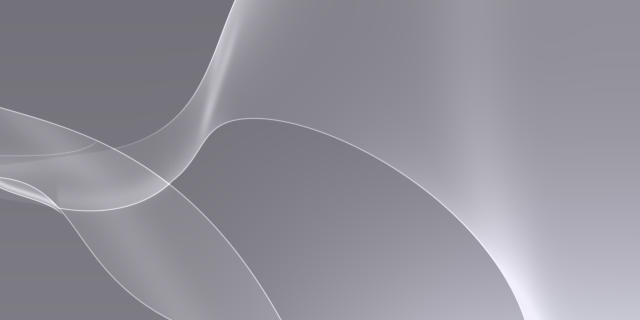
A Shadertoy shader for this background:

```glsl
// Translucent silver veil and crossing ribbon with fine bright rims on a grey gradient.

// Signed distance to a cubic Bezier that runs left to right; positive above it.
// Past either end the curve continues along its tangent.
float curveDist(vec2 p, vec2 a, vec2 b, vec2 c, vec2 d) {
    float lo = 0.0, hi = 1.0;
    for (int i = 0; i < 18; i++) {
        float t = 0.5 * (lo + hi);
        vec2 ab = mix(a, b, t), bc = mix(b, c, t), cd = mix(c, d, t);
        float x = mix(mix(ab, bc, t), mix(bc, cd, t), t).x;
        if (x < p.x) lo = t; else hi = t;
    }
    float t = 0.5 * (lo + hi);
    vec2 ab = mix(a, b, t), bc = mix(b, c, t), cd = mix(c, d, t);
    vec2 left = mix(ab, bc, t), right = mix(bc, cd, t);
    vec2 tangent = normalize(right - left);
    return dot(p - mix(left, right, t), vec2(-tangent.y, tangent.x));
}

float bell(float x, float width) {
    return exp(-x * x / (width * width));
}

// Soft window that is one between two positions.
float span(float x, float from, float to) {
    return smoothstep(from - 0.01, from + 0.01, x) * (1.0 - smoothstep(to - 0.01, to + 0.01, x));
}

void mainImage(out vec4 fragColor, in vec2 fragCoord) {
    float pixel = 1.0 / iResolution.y;
    vec2 p = fragCoord * pixel;
    float low = 1.0 - p.y;
    float rimWidth = max(0.0019, 0.7 * pixel);

    // Veil outline: upper left edge, then a lower edge in three joined arcs
    float veilTop = curveDist(p, vec2(0.30, 0.525), vec2(0.62, 0.57), vec2(0.64, 0.78), vec2(0.735, 1.0));
    float veilBase;
    if (p.x < 0.539)
        veilBase = curveDist(p, vec2(0.1875, 0.349), vec2(0.33, 0.325), vec2(0.46, 0.355), vec2(0.539, 0.435));
    else if (p.x < 0.794)
        veilBase = curveDist(p, vec2(0.539, 0.435), vec2(0.65, 0.52), vec2(0.62, 0.63), vec2(0.794, 0.63));
    else
        veilBase = curveDist(p, vec2(0.794, 0.63), vec2(1.05, 0.63), vec2(1.52, 0.36), vec2(1.641, 0.0));

    // Ribbon outline and the small folds at its left end
    float ribbonTop = curveDist(p, vec2(0.0, 0.664), vec2(0.26, 0.59), vec2(0.60, 0.50), vec2(0.878, 0.0));
    float ribbonBase = curveDist(p, vec2(0.0, 0.445), vec2(0.25, 0.42), vec2(0.22, 0.16), vec2(0.534, 0.0));
    float innerFold = curveDist(p, vec2(0.0, 0.513), vec2(0.10, 0.513), vec2(0.24, 0.51), vec2(0.30, 0.555));
    float lipBase = curveDist(p, vec2(0.0, 0.414), vec2(0.06, 0.385), vec2(0.14, 0.375), vec2(0.19, 0.335));

    float veil = smoothstep(-pixel, pixel, -veilTop) * smoothstep(-pixel, pixel, veilBase);
    float ribbon = smoothstep(-pixel, pixel, -ribbonTop) * smoothstep(-pixel, pixel, ribbonBase);
    float lip = smoothstep(-pixel, pixel, lipBase) * smoothstep(-pixel, pixel, -ribbonBase)
              * (1.0 - smoothstep(0.17, 0.19, p.x));

    // Backdrop brightens toward the lower right
    float light = 0.45 + 0.04 * low + 0.22 * smoothstep(0.4, 1.6, p.x) * low * low;

    // Veil body, its long vertical fold and the glow along its hem
    float veilLight = 0.04 + 0.08 * smoothstep(0.6, 1.9, p.x) * mix(0.4, 1.0, p.y);
    float foldX = 1.47 + 0.16 * low * low;
    veilLight += (0.05 + 0.08 * low * low) * bell(p.x - foldX, 0.13 - 0.05 * low);
    veilLight += 0.13 * exp(-abs(veilBase) / 0.06) * smoothstep(1.0, 1.65, p.x);

    // Bright twist where the veil narrows
    veilLight += 0.28 * exp(-abs(veilTop) / 0.09) * smoothstep(0.5, 1.0, p.y) * smoothstep(0.4, 0.7, p.x);
    veilLight += 0.17 * exp(-abs(veilBase) / 0.045) * smoothstep(0.3, 0.58, p.x) * (1.0 - smoothstep(0.60, 0.76, p.x));
    float twist = smoothstep(0.52, 0.68, p.y) * (1.0 - smoothstep(0.8, 1.0, p.y));
    veilLight += 0.12 * twist * bell(p.x - 0.643 - 0.31 * (p.y - 0.61), 0.014);
    veilLight += 0.08 * twist * bell(p.x - 0.632 - 0.20 * (p.y - 0.58), 0.014);
    light += veil * veilLight;

    // Ribbon body with diagonal sheens
    float ribbonLight = 0.055 + 0.06 * bell(p.x - 0.57 + 0.62 * p.y, 0.09) * (1.0 - smoothstep(0.3, 0.5, p.y));
    ribbonLight += 0.07 * bell(p.x + 1.1 * p.y - 0.78, 0.09) * smoothstep(0.36, 0.5, p.y);
    ribbonLight += 0.06 * bell(veilBase - 0.03, 0.035) * span(p.x, 0.18, 0.54);
    ribbonLight += 0.07 * bell(innerFold + 0.03, 0.04) * (1.0 - smoothstep(0.0, 0.3, p.x));
    light += ribbon * ribbonLight;
    light += lip * (0.12 + 0.2 * bell(lipBase - 0.012, 0.008));

    // Fine bright rims
    float rims = 0.22 * bell(veilBase, rimWidth) * span(p.x, 0.18, 1.7);
    rims += mix(0.08, 0.25, smoothstep(0.4, 0.7, p.x)) * bell(veilTop, rimWidth) * span(p.x, 0.35, 0.75);
    rims += 0.25 * bell(ribbonTop, rimWidth) * span(p.x, -0.1, 0.9);
    rims += 0.22 * bell(ribbonBase, rimWidth) * span(p.x, -0.1, 0.56);
    rims += 0.08 * bell(innerFold, rimWidth) * span(p.x, -0.1, 0.3);
    rims += 0.25 * bell(lipBase, rimWidth) * span(p.x, -0.1, 0.19);
    light = min(light + rims, 0.94);

    // Cool grey tint, slightly bluer toward the bottom right
    vec3 tint = vec3(0.0, -0.004, 0.027 + 0.02 * low * smoothstep(0.6, 1.8, p.x));
    fragColor = vec4(light + tint, 1.0);
}
```
